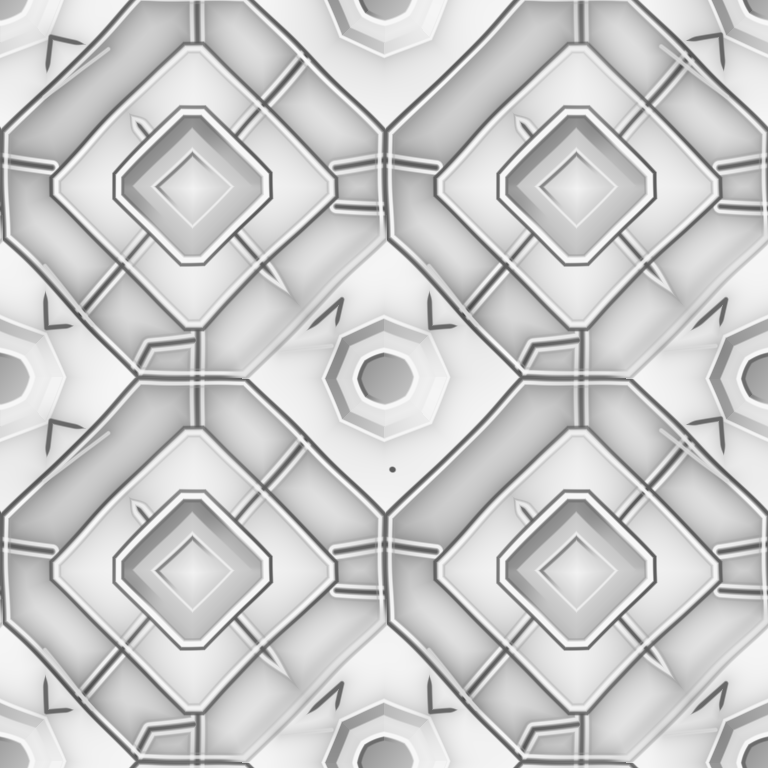
A Shadertoy shader for this pattern:

```glsl
// Carved pale relief: 2 x 2 stepped diamond panels framed by pillowed stones, with
// octagonal bosses between them. Distance functions give grooves, rims and bevels;
// wrapping gradient noise bends the lines and wears them.

const float REPEATS = 2.0;
const vec2 OFFSET = vec2(0.003, 0.016); // lattice shift, in cells
const float PAPER = 0.965;
const float DARK = 0.36;
const float LINE = 0.0046;   // half width of a groove, in cells
const float RIM = 0.0135;    // groove to light rim
const float SHADOW = 0.05;
const float PILLOW = 0.042;  // reach of shade at stone edges
const float WARP = 0.012;
const float FRAME = 0.638;   // diamond radii, |x| + |y|
const float PLATE = 0.396;
const float INSET = 0.234;
const float BOSS = 0.145;
const float PI = 3.14159;

float corner(vec2 i, vec2 f, vec2 o, float period) {
  vec2 c = mod(i + o, period);
  float a = 2.0 * PI * fract(sin(dot(c, vec2(127.1, 311.7)) + period) * 43758.5);
  return dot(vec2(cos(a), sin(a)), f - o);
}

float noise(vec2 p, float n) {
  vec2 i = floor(p), f = fract(p), u = f * f * (3.0 - 2.0 * f), e = vec2(1, 0);
  return mix(mix(corner(i, f, e.yy, n), corner(i, f, e.xy, n), u.x),
             mix(corner(i, f, e.yx, n), corner(i, f, e.xx, n), u.x), u.y);
}

float fill(float d) {
  float soft = max(0.003, 1.5 / iResolution.y);
  return 1.0 - smoothstep(-soft, soft, d);
}

float stroke(float d, float halfWidth) { return fill(abs(d) - halfWidth); }

// Distance to a segment; taper thins its stroke to a point at b.
float segment(vec2 p, vec2 a, vec2 b, float taper) {
  vec2 v = p - a, e = b - a;
  float h = clamp(dot(v, e) / dot(e, e), 0.0, 1.0);
  return length(v - e * h) + taper * smoothstep(0.4, 1.0, h);
}

// Diamond with its four corners cut off.
float cutDiamond(vec2 p, float radius, float cut) {
  p = abs(p);
  return max((p.x + p.y - radius) * 0.7071, max(p.x, p.y) - cut);
}

// Dark line, with a light rim and soft shade on its positive side.
void groove(inout float tone, float d, float amount) {
  tone *= 1.0 - 0.2 * amount * exp(-abs(d) / SHADOW) * smoothstep(-0.01, 0.01, d);
  tone = mix(tone, 0.66, 0.5 * amount * stroke(d - RIM - 0.01, 0.002));
  tone = mix(tone, 0.98, amount * stroke(d - RIM, 0.005));
  tone = mix(tone, DARK, amount * stroke(d, LINE));
}

// Pointed chip: two dark edges meeting at a, and a pale base.
void thorn(inout float tone, vec2 q, vec2 a, vec2 b, vec2 c, float amount) {
  float base = segment(q, b, c, 0.0);
  float edge = min(segment(q, a, b, 0.03), segment(q, a, c, 0.03));
  tone = mix(tone, 0.97, amount * stroke(base, 0.005));
  tone *= 1.0 - 0.15 * amount * exp(-min(base, edge) / 0.025);
  tone = mix(tone, DARK, amount * stroke(edge, 0.006));
}

// Stepped diamond hollow, its walls shaded by facet.
void hollow(inout float tone, vec2 p, float wear) {
  float rim = cutDiamond(p, INSET, 0.203), l1 = abs(p.x) + abs(p.y);
  float lit = smoothstep(-0.03, 0.12, p.y - p.x);
  float wall = 0.76 - 0.14 * lit - 0.05 * smoothstep(-0.01, 0.01, p.y);
  tone = mix(tone, 0.97, fill(rim));
  tone = mix(tone, wall + 1.2 * (0.17 - l1), fill(rim + 0.024));
  tone = mix(tone, 0.9 - 0.8 * l1, fill((l1 - 0.152) * 0.7071));
  tone = mix(tone, 0.95 - 1.4 * l1, fill((l1 - 0.098) * 0.7071));
  tone = mix(tone, 0.48, lit * stroke((l1 - 0.088) * 0.7071, 0.004));
  tone = mix(tone, 0.93, stroke((l1 - 0.1) * 0.7071, 0.003));
  tone = mix(tone, 0.45, (0.3 + 0.6 * lit) * stroke(rim + 0.024, 0.004));
  tone = mix(tone, DARK, wear * stroke(rim, LINE));
}

// Octagonal boss with a bowl, and chips around it.
void boss(inout float tone, vec2 q, vec2 id) {
  vec2 a = abs(q), n = vec2(0.924, 0.383);
  float oct = max(dot(a, n), dot(a, n.yx)), angle = atan(q.y, q.x + 1e-5);
  float facet = (floor(angle / PI * 4.0) + 0.5) * PI / 4.0;
  float side = mix(cos(facet - 2.8), cos(angle - 2.8), 0.6);
  tone -= 0.12 * exp(-abs(oct - BOSS - 0.01) / 0.03);
  tone = mix(tone, 0.76 - 0.2 * side, fill(oct - BOSS));
  tone = mix(tone, 0.9 - 0.04 * side - 0.8 * abs(oct - 0.1), fill(oct - 0.117));
  tone = mix(tone, 0.96, stroke(oct - BOSS - 0.004, 0.004));
  float bowl = mix(length(q), oct, 0.5) - 0.067;
  tone = mix(tone, 0.97, stroke(bowl - 0.008, 0.006));
  tone = mix(tone, 0.67 + dot(q, vec2(1, -0.7)), fill(bowl));
  tone = mix(tone, 0.42, smoothstep(-0.2, 0.6, side) * stroke(bowl + 0.004, 0.005));
  thorn(tone, q, vec2(-0.112, 0.203), vec2(-0.27, 0.075), vec2(-0.138, 0.09), 0.9);
  thorn(tone, q, vec2(0.117, 0.13), vec2(0.108, 0.285), vec2(0.24, 0.14), 0.9);
  thorn(tone, vec2(a.x, q.y), vec2(0.125, -0.11), vec2(0.28, -0.14), vec2(0.11, -0.27), 0.9 - 0.9 * id.x);
  tone = mix(tone, DARK, id.x * id.y * fill(length(q - vec2(0.02, -0.24)) - 0.008));
}

void mainImage(out vec4 fragColor, in vec2 fragCoord) {
  vec2 uv = fragCoord / iResolution.xy, cell = uv * REPEATS;
  vec2 g = cell - OFFSET + WARP * vec2(noise(cell * 4.0, 4.0), noise(cell * 5.0, 5.0));
  vec2 p = fract(g) - 0.5, a = abs(p), node = floor(g + 0.5);
  float patches = 0.7 * noise(cell * 3.0, 3.0) + 0.4 * noise(uv * 7.0, 7.0);
  float wear = clamp(0.9 + 0.5 * patches, 0.5, 1.0);
  float frame = cutDiamond(p, FRAME, 0.5), plate = cutDiamond(p, PLATE, 0.372);
  float faded = smoothstep(0.56, 0.63, p.x - p.y);

  // Seams on the axes and along the diagonals
  vec2 knee = vec2(-0.11, -0.417);
  float axes = segment(vec2(p.x, a.y), vec2(0.01, 0.36), vec2(0.01, 0.5), 0.0);
  axes = min(axes, segment(p, vec2(0, -0.4), knee, 0.0));
  axes = min(axes, segment(p, knee, vec2(-0.15, -0.5), 0.0));
  axes = min(axes, segment(p, vec2(0.37, -0.05), vec2(0.5, -0.058), 0.0));
  axes = min(axes, segment(vec2(a.x, p.y), vec2(0.37, 0.05), vec2(0.5, 0.068), 0.0));
  float seams = 1.0;
  for (int i = 0; i < 4; i++) {
    vec2 dir = (vec2(i & 1, i >> 1) * 2.0 - 1.0) * vec2(0.66, 0.75);
    bool loose = i == 1 || i == 2;
    seams = min(seams, segment(p, dir * 0.16, dir * (i == 2 ? 0.26 : 0.45), loose ? 0.03 : 0.0));
  }

  // Pillowed stones, then flat inner plates
  float edge = max(min(min(axes, seams), min(plate, -frame)), 0.0);
  float shade = 0.25 * exp(-edge / PILLOW) + 0.09 * smoothstep(0.1, 0.6, p.y - p.x);
  float tone = PAPER - shade * (1.0 - 0.8 * faded);
  groove(tone, axes, wear);
  tone = mix(tone, PAPER, fill(plate));
  groove(tone, seams, wear);
  groove(tone, -plate, wear);

  // Ground between the frames
  tone = mix(PAPER - 0.12 * max(patches, 0.0), tone, fill(frame));
  groove(tone, -frame, wear * (1.0 - 0.7 * faded));

  hollow(tone, p, wear);
  boss(tone, g - node, mod(node, REPEATS));
  fragColor = vec4(vec3(clamp(tone, 0.0, 0.98)), 1.0);
}
```
